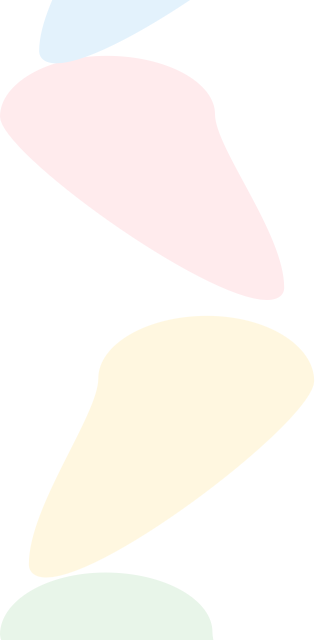
Give the GLSL for this background, as a WebGL 1 fragment shader.

```glsl
precision highp float;
// Four soft pastel blobs, alternately mirrored, stacked down a white page.

uniform vec2 u_resolution;

// Layout grid: the canvas is GRID units in size, y pointing down.
const vec2 GRID = vec2(384.0, 768.0);
const int CURVE_STEPS = 32;

const vec3 PAPER  = vec3(1.0);
const vec3 PINK   = vec3(1.0, 0.920, 0.931);
const vec3 YELLOW = vec3(1.0, 0.970, 0.880);
const vec3 GREEN  = vec3(0.908, 0.960, 0.912);
const vec3 BLUE   = vec3(0.890, 0.949, 0.990);

// Placement of each blob: offset and scale; a negative x scale mirrors it.
const vec2 PINK_POS     = vec2(0.0, 0.0);
const vec2 PINK_SCALE   = vec2(1.0, 1.0);
const vec2 YELLOW_POS   = vec2(377.0, 307.2);
const vec2 YELLOW_SCALE = vec2(-1.004, 1.0717);
const vec2 GREEN_POS    = vec2(0.0, 618.7);
const vec2 GREEN_SCALE  = vec2(0.988, 1.02);
const vec2 BLUE_POS     = vec2(384.6, -284.0);
const vec2 BLUE_SCALE   = vec2(-0.99, 1.0);

// Anchor points of the blob outline.
const vec2 LEFT   = vec2(0.0, 140.0);
const vec2 TOP    = vec2(128.0, 67.0);
const vec2 RIGHT  = vec2(258.0, 137.0);
const vec2 TIP    = vec2(341.0, 345.0);
const vec2 BOTTOM = vec2(320.0, 360.0);

vec2 cubic(vec2 a, vec2 b, vec2 c, vec2 d, float t) {
  float u = 1.0 - t;
  return u * u * u * a + 3.0 * u * u * t * b + 3.0 * u * t * t * c + t * t * t * d;
}

// Adds one curve to the outline: x is squared distance, y is the inside sign.
void traceCurve(vec2 p, vec2 a, vec2 b, vec2 c, vec2 d, inout vec2 field) {
  vec2 start = a;
  for (int i = 1; i <= CURVE_STEPS; i++) {
    vec2 end = cubic(a, b, c, d, float(i) / float(CURVE_STEPS));
    vec2 edge = end - start;
    vec2 toP = p - start;
    vec2 gap = toP - edge * clamp(dot(toP, edge) / dot(edge, edge), 0.0, 1.0);
    field.x = min(field.x, dot(gap, gap));
    // Flip the sign at every crossing of a horizontal ray.
    bvec3 side = bvec3(p.y >= start.y, p.y < end.y,
                       edge.x * toP.y > edge.y * toP.x);
    if (all(side) || !any(side)) field.y = -field.y;
    start = end;
  }
}

// Signed distance to the blob: a half dome drawn out into a slanted tip.
float blobDistance(vec2 p) {
  vec2 field = vec2(1e6, 1.0);
  traceCurve(p, LEFT, vec2(0.0, 100.0), vec2(57.0, 67.0), TOP, field);
  traceCurve(p, TOP, vec2(200.0, 67.0), vec2(258.0, 99.0), RIGHT, field);
  traceCurve(p, RIGHT, vec2(258.0, 178.0), vec2(341.0, 280.0), TIP, field);
  traceCurve(p, TIP, vec2(341.0, 354.0), vec2(334.0, 360.0), BOTTOM, field);
  traceCurve(p, BOTTOM, vec2(245.0, 360.0), vec2(0.0, 183.0), LEFT, field);
  return field.y * sqrt(field.x);
}

// Paints one placed blob with an edge one pixel wide.
vec3 paintBlob(vec3 base, vec3 tint, vec2 p, vec2 pos, vec2 scale, float pixel) {
  float dist = blobDistance((p - pos) / scale);
  return mix(base, tint, clamp(0.5 - dist / pixel, 0.0, 1.0));
}

void main() {
  vec2 uv = gl_FragCoord.xy / u_resolution;
  vec2 p = vec2(uv.x, 1.0 - uv.y) * GRID;
  float pixel = GRID.y / u_resolution.y;

  vec3 color = PAPER;
  color = paintBlob(color, GREEN, p, GREEN_POS, GREEN_SCALE, pixel);
  color = paintBlob(color, YELLOW, p, YELLOW_POS, YELLOW_SCALE, pixel);
  color = paintBlob(color, PINK, p, PINK_POS, PINK_SCALE, pixel);
  color = paintBlob(color, BLUE, p, BLUE_POS, BLUE_SCALE, pixel);
  gl_FragColor = vec4(color, 1.0);
}
```
